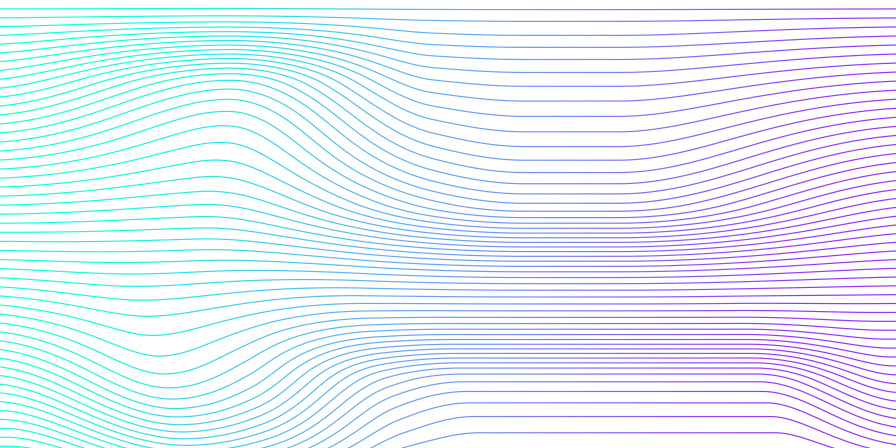
This background is drawn by a Shadertoy shader. Its source:

```glsl
// Thin contour lines flow across white, shading from aqua to violet.
// Evenly stacked levels are bent by four smooth swells, and each whole
// level is drawn as a stroke of constant width using the level gradient.

const float LINE_COUNT = 50.2;    // levels per canvas height
const float LINE_WIDTH = 0.0027;  // in canvas heights
const float TOP_FADE   = 0.09;    // depth over which the top stays flat
const float LEAN       = 0.3;     // sideways lean of the lower swells
const float LEAN_PIVOT = 0.83;

const vec3 PAPER  = vec3(1.0);
const vec3 AQUA   = vec3(0.08, 1.00, 0.86);
const vec3 SKY    = vec3(0.42, 0.66, 0.94);
const vec3 VIOLET = vec3(0.60, 0.20, 0.98);
const float COLOR_TILT = 0.14;    // lower lines turn violet sooner

// Swells: CORE = (lift, depth), SPREAD = (above, below),
// SPAN = (rise start, rise end, fall start, fall end)
const vec2 CREST_CORE    = vec2(0.122, 0.188);
const vec2 CREST_SPREAD  = vec2(0.073, 0.148);
const vec4 CREST_SPAN    = vec4(-0.05, 0.53, 0.52, 0.965);

const vec2 VALLEY_CORE   = vec2(-0.135, 0.456);
const vec2 VALLEY_SPREAD = vec2(0.193, 0.086);
const vec4 VALLEY_SPAN   = vec4(0.44, 1.17, 1.38, 2.08);

const vec2 BASIN_CORE    = vec2(-0.135, 0.910);
const vec2 BASIN_SPREAD  = vec2(0.143, 0.160);
const vec4 BASIN_SPAN    = vec4(-0.03, 0.365, 0.365, 0.86);

const vec2 SHELF_CORE    = vec2(0.104, 0.850);
const vec2 SHELF_SPREAD  = vec2(0.066, 0.130);
const vec4 SHELF_SPAN    = vec4(0.55, 1.03, 1.69, 2.00);

// Lopsided bell in depth, soft-ended plateau along x
float swell(vec2 p, vec2 core, vec2 spread, vec4 span) {
    float offset = p.y - core.y;
    float z = offset / (offset < 0.0 ? spread.x : spread.y);
    float along = smoothstep(span.x, span.y, p.x)
                * (1.0 - smoothstep(span.z, span.w, p.x));
    return core.x * exp(-0.5 * z * z) * along;
}

// Continuous line index at a point, with depth measured from the top
float lineLevel(vec2 p) {
    vec2 leaning = vec2(p.x - LEAN * (p.y - LEAN_PIVOT), p.y);
    float lift = swell(p, CREST_CORE, CREST_SPREAD, CREST_SPAN)
               + swell(p, VALLEY_CORE, VALLEY_SPREAD, VALLEY_SPAN)
               + swell(leaning, BASIN_CORE, BASIN_SPREAD, BASIN_SPAN)
               + swell(leaning, SHELF_CORE, SHELF_SPREAD, SHELF_SPAN);
    return LINE_COUNT * (p.y + lift * smoothstep(0.0, TOP_FADE, p.y));
}

// Share of a pixel covered by a stroke whose centre is dist away
float strokeCoverage(float dist, float pixel) {
    float halfWidth = 0.5 * LINE_WIDTH;
    float overlap = min(halfWidth, dist + 0.5 * pixel)
                  - max(-halfWidth, dist - 0.5 * pixel);
    return clamp(overlap / pixel, 0.0, 1.0);
}

// Aqua to sky to violet along a slightly tilted axis
vec3 lineColor(vec2 p) {
    float t = clamp(0.5 * p.x + COLOR_TILT * (p.y - 0.5), 0.0, 1.0);
    vec3 firstHalf = mix(AQUA, SKY, smoothstep(0.05, 0.52, t));
    return mix(firstHalf, VIOLET, smoothstep(0.42, 1.0, t));
}

void mainImage(out vec4 fragColor, in vec2 fragCoord) {
    float pixel = 1.0 / iResolution.y;
    vec2 p = fragCoord * pixel;
    p.y = 1.0 - p.y;

    // Distance to the nearest level, from central differences
    float level = lineLevel(p);
    vec2 stepX = vec2(0.5 * pixel, 0.0);
    vec2 slope = vec2(lineLevel(p + stepX) - lineLevel(p - stepX),
                      lineLevel(p + stepX.yx) - lineLevel(p - stepX.yx)) / pixel;
    float dist = abs(fract(level + 0.5) - 0.5) / max(length(slope), 1e-3);

    // Leave out level zero along the top border
    float ink = strokeCoverage(dist, pixel) * step(0.5, level);
    fragColor = vec4(mix(PAPER, lineColor(p), ink), 1.0);
}
```
